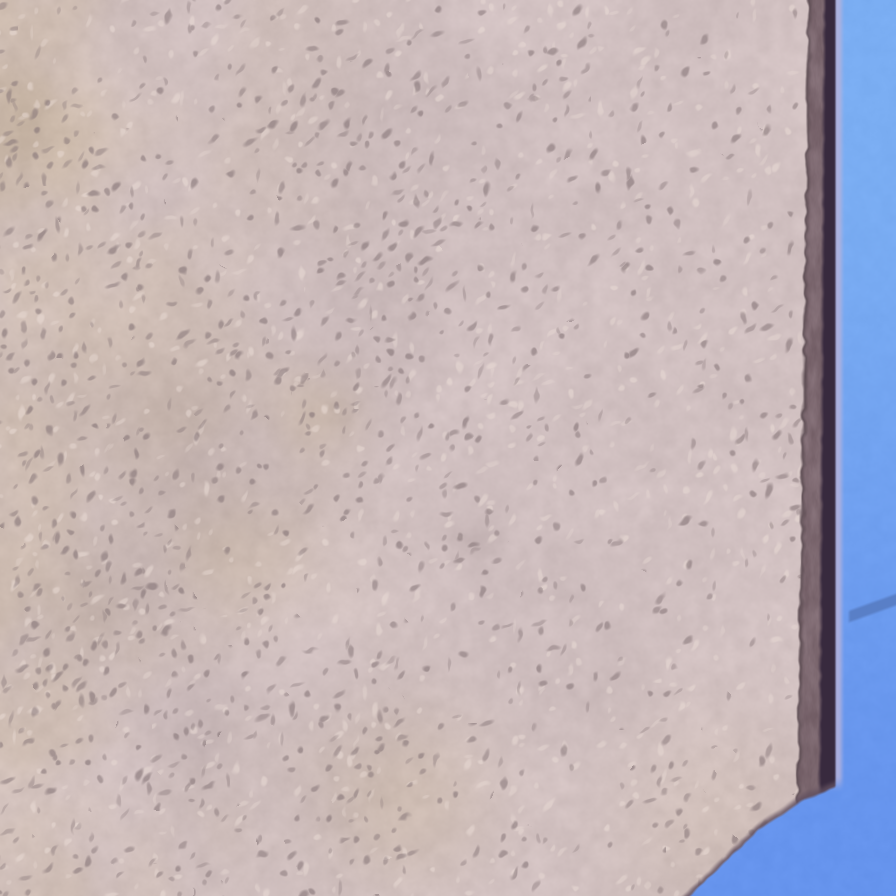
Write a Shadertoy shader that draws this texture.

```glsl
#define GRAIN_CELLS 64.0
#define PIT_DENSITY 0.27
#define CHIP_DENSITY 0.22
#define PIT_STRENGTH 0.62
#define CHIP_STRENGTH 0.55
#define EDGE_SOFTNESS 0.0018
#define OUTER_EDGE 0.9325
#define STONE_COOL vec3(0.815, 0.750, 0.752)
#define STONE_WARM vec3(0.815, 0.742, 0.665)
#define PIT_COLOR vec3(0.520, 0.455, 0.465)
#define CHIP_COLOR vec3(0.920, 0.865, 0.840)
#define SHADOW_COLOR vec3(0.220, 0.165, 0.245)

vec3 hash3(vec2 p) {
    vec3 q = fract(p.xyx * vec3(0.1031, 0.1030, 0.0973));
    q += dot(q, q.yxz + 33.33);
    return fract((q.xxy + q.yzz) * q.zyx);
}

float noise(vec2 p) {
    vec2 i = floor(p), f = fract(p);
    f = f * f * (3.0 - 2.0 * f);
    float low = mix(hash3(i).x, hash3(i + vec2(1, 0)).x, f.x);
    float high = mix(hash3(i + vec2(0, 1)).x, hash3(i + vec2(1, 1)).x, f.x);
    return mix(low, high, f.y);
}

float fbm(vec2 p) {
    float sum = 0.0, amp = 0.5;
    for (int i = 0; i < 4; i++) {
        sum += amp * noise(p);
        p = mat2(1.6, 1.2, -1.2, 1.6) * p + 7.3;
        amp *= 0.5;
    }
    return sum / 0.9375;
}

float blob(vec2 p, vec2 center, float radius) {
    vec2 d = (p - center) / radius;
    return exp(-dot(d, d));
}

// Scattered slanted ellipses, one candidate per cell
float specks(vec2 p, float density, float seed) {
    vec2 q = p * GRAIN_CELLS;
    vec2 base = floor(q);
    float cover = 0.0;
    for (int y = -1; y <= 1; y++)
    for (int x = -1; x <= 1; x++) {
        vec2 cell = base + vec2(x, y);
        vec3 place = hash3(cell + seed);
        vec3 form = hash3(cell + seed + 91.7);
        float angle = mix(0.15, 1.75, form.x);
        vec2 axis = vec2(cos(angle), sin(angle));
        vec2 d = q - cell - place.xy;
        d += 0.22 * (vec2(noise(q * 2.1), noise(q * 2.1 + 40.0)) - 0.5);
        vec2 size = vec2(mix(0.24, 0.56, form.y * form.y), mix(0.13, 0.24, form.z));
        float r = length(vec2(dot(d, axis), dot(d, vec2(-axis.y, axis.x))) / size);
        float shape = 1.0 - smoothstep(0.45, 1.3, r);
        cover = max(cover, shape * step(place.z, density) * mix(0.45, 1.0, form.z));
    }
    return cover;
}

// Extra pitting where the surface is worn
float wear(vec2 p) {
    vec3 spots[8] = vec3[8](
        vec3(0.44, 0.88, 0.07), vec3(0.43, 0.67, 0.08), vec3(0.38, 0.55, 0.06),
        vec3(0.03, 0.86, 0.06), vec3(0.53, 0.40, 0.03), vec3(0.41, 0.12, 0.08),
        vec3(0.10, 0.31, 0.09), vec3(0.22, 0.18, 0.08));
    float sum = 0.0;
    for (int i = 0; i < 8; i++) sum += blob(p, spots[i].xy, spots[i].z);
    return min(sum, 1.0);
}

vec3 stone(vec2 p) {
    float worn = wear(p);
    float cloud = fbm(p * 5.0 + 3.0);
    float warm = 0.55 * (1.0 - smoothstep(0.0, 0.55, p.x)) * smoothstep(0.25, 0.65, cloud);
    warm += 0.45 * blob(p, vec2(0.25, 0.38), 0.08) + 0.5 * blob(p, vec2(0.45, 0.11), 0.10);
    warm += 0.4 * blob(p, vec2(0.36, 0.54), 0.05) + 0.3 * blob(p, vec2(0.03, 0.87), 0.15);
    warm += 0.3 * blob(p, vec2(0.80, 0.08), 0.12);
    vec3 col = mix(STONE_COOL, STONE_WARM, min(warm, 1.0));
    col += 0.06 * (fbm(p * 9.0 + 21.0) - 0.5) + 0.055 * (fbm(p * 75.0) - 0.5);
    col -= 0.05 * blob(p, vec2(0.22, 0.48), 0.13) + 0.035 * worn;

    float density = PIT_DENSITY * mix(1.1, 0.65, smoothstep(0.3, 0.9, p.x));
    density *= mix(0.45, 1.5, smoothstep(0.3, 0.7, fbm(p * 8.0 + 50.0)));
    float pits = specks(p, density + 0.22 * worn, 11.0);
    float chips = specks(p + 0.003, CHIP_DENSITY + 0.10 * worn, 137.0);
    col = mix(col, CHIP_COLOR, CHIP_STRENGTH * chips);
    return mix(col, PIT_COLOR, PIT_STRENGTH * pits);
}

// Height of the chamfered lower edge
float chamfer(float x) {
    return min(0.96 * (x - 0.77), min(0.073 + 0.673 * (x - 0.846), 0.108 + 0.38 * (x - 0.898)));
}

vec3 sky(vec2 p, float soft) {
    vec3 col = mix(vec3(0.40, 0.58, 0.93), vec3(0.48, 0.68, 0.95), smoothstep(0.0, 0.9, p.y));
    col += 0.025 * (fbm(p * 90.0) - 0.5);
    float wire = abs(p.y - 0.312 - 0.36 * (p.x - 0.948));
    float mask = (1.0 - smoothstep(0.004, 0.007 + soft, wire)) * smoothstep(0.945, 0.950, p.x);
    return mix(col, vec3(0.33, 0.47, 0.74), 0.8 * mask);
}

void mainImage(out vec4 fragColor, in vec2 fragCoord) {
    vec2 p = fragCoord / iResolution.xy;
    float soft = max(EDGE_SOFTNESS, 1.0 / iResolution.y);
    float rough = 0.004 * (noise(p * 110.0) - 0.5);
    float stoneEdge = mix(0.888, 0.902, p.y) + rough;
    float shadowEdge = mix(0.914, 0.920, p.y) + 0.4 * rough;

    // Stone, brown side face, then dark outer seam
    vec3 col = stone(p);
    vec3 side = vec3(0.49, 0.41, 0.44) + 0.12 * (fbm(p * vec2(130.0, 45.0)) - 0.5);
    side *= mix(0.78, 1.0, smoothstep(0.0, 0.006, p.x - stoneEdge));
    col = mix(col, side, smoothstep(-soft, soft, p.x - stoneEdge));
    col = mix(col, SHADOW_COLOR, smoothstep(-0.003, 0.003, p.x - shadowEdge));

    // Shaded lower rim
    float rise = (p.y - chamfer(p.x) + 0.5 * rough) * 0.75;
    col = mix(col, vec3(0.38, 0.31, 0.37), 0.8 * (1.0 - smoothstep(0.001, 0.008, rise)));

    // Sky with a pale lilac fringe beside the seam
    vec3 air = sky(p, soft);
    float fringe = 1.0 - smoothstep(0.003, 0.011, p.x - OUTER_EDGE);
    fringe *= smoothstep(0.115, 0.135, p.y);
    air = mix(air, vec3(0.71, 0.70, 0.86), 0.85 * fringe);
    float slab = smoothstep(-soft, soft, OUTER_EDGE - p.x) * smoothstep(-soft, soft, rise);
    fragColor = vec4(clamp(mix(air, col, slab), 0.0, 1.0), 1.0);
}
```
